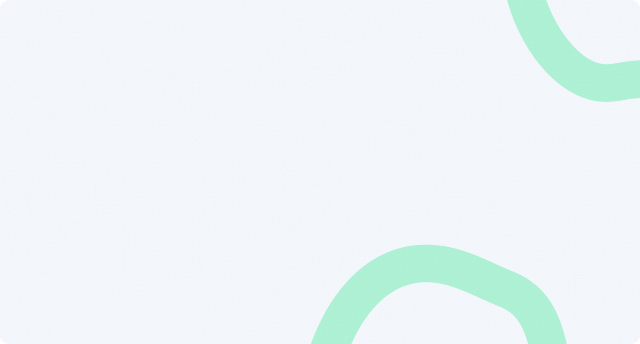
Reproduce this background procedurally as a Shadertoy shader.

```glsl
// Pale paper card with rounded corners and two soft mint ribbons.
// Each ribbon is a chain of cubic curves, drawn by distance to its centre line;
// cellular noise and crossed sines add a faint woven grain.

#define CARD vec2(768.0, 412.0)
#define CORNER_RADIUS 11.0
#define RIBBON_HALF_WIDTH 22.5
#define CURVE_STEPS 20
#define GRAIN_CELL 3.0
#define GRAIN_AMOUNT 0.010
#define WEAVE_AMOUNT 0.002
#define PAPER_COLOR vec3(0.951, 0.965, 0.981)
#define MINT_COLOR vec3(0.680, 0.942, 0.832)
#define OUTSIDE_COLOR vec3(1.0)

vec2 hash2(vec2 cell) {
    vec3 q = fract(cell.xyx * vec3(0.1031, 0.1030, 0.0973));
    q += dot(q, q.yzx + 33.33);
    return fract((q.xx + q.yz) * q.zy);
}

// Distance to the nearest scattered point, in cells
float cellNoise(vec2 p) {
    vec2 cell = floor(p), local = fract(p);
    float nearest = 2.0;
    for (int y = -1; y <= 1; y++)
        for (int x = -1; x <= 1; x++) {
            vec2 offset = vec2(x, y);
            nearest = min(nearest, length(offset + hash2(cell + offset) - local));
        }
    return nearest;
}

float segmentDistance(vec2 p, vec2 a, vec2 b) {
    vec2 ab = b - a;
    float t = clamp(dot(p - a, ab) / dot(ab, ab), 0.0, 1.0);
    return length(p - a - ab * t);
}

vec2 cubicPoint(vec2 a, vec2 b, vec2 c, vec2 d, float t) {
    float s = 1.0 - t;
    return s * s * s * a + 3.0 * s * s * t * b + 3.0 * s * t * t * c + t * t * t * d;
}

float cubicDistance(vec2 p, vec2 a, vec2 b, vec2 c, vec2 d) {
    float nearest = 1e5;
    vec2 previous = a;
    for (int i = 1; i <= CURVE_STEPS; i++) {
        vec2 next = cubicPoint(a, b, c, d, float(i) / float(CURVE_STEPS));
        nearest = min(nearest, segmentDistance(p, previous, next));
        previous = next;
    }
    return nearest;
}

// Ribbon centre lines, in card units measured down from the top left
float upperRibbon(vec2 p) {
    float sweep = cubicDistance(p, vec2(627, -20), vec2(638, 40), vec2(682, 99.5), vec2(727, 99.5));
    float tail = cubicDistance(p, vec2(727, 99.5), vec2(742, 99.5), vec2(750, 95), vec2(775, 94.5));
    return min(sweep, tail);
}

float lowerRibbon(vec2 p) {
    float rise = cubicDistance(p, vec2(390, 432), vec2(412, 362), vec2(455, 315.5), vec2(511, 315.5));
    float slope = cubicDistance(p, vec2(511, 315.5), vec2(547, 315.5), vec2(575, 333), vec2(607, 346));
    float fall = cubicDistance(p, vec2(607, 346), vec2(643, 360), vec2(653, 390), vec2(661, 430));
    return min(rise, min(slope, fall));
}

float roundedBox(vec2 p, vec2 halfSize, float radius) {
    vec2 q = abs(p) - halfSize + radius;
    return length(max(q, 0.0)) + min(max(q.x, q.y), 0.0) - radius;
}

void mainImage(out vec4 fragColor, in vec2 fragCoord) {
    vec2 uv = fragCoord / iResolution.xy;
    vec2 p = vec2(uv.x, 1.0 - uv.y) * CARD;
    float softness = 0.6 * CARD.x / iResolution.x;

    // Ribbons over paper
    float ribbon = min(upperRibbon(p), lowerRibbon(p)) - RIBBON_HALF_WIDTH;
    vec3 color = mix(PAPER_COLOR, MINT_COLOR, 1.0 - smoothstep(-softness, softness, ribbon));

    // Woven paper grain
    float grain = 0.45 - cellNoise(p / GRAIN_CELL);
    float weave = sin(p.x * 1.7 + sin(p.y * 0.13)) + sin(p.y * 1.9 + sin(p.x * 0.11));
    color += GRAIN_AMOUNT * grain + WEAVE_AMOUNT * weave;

    // Rounded card corners
    float card = roundedBox(p - 0.5 * CARD, 0.5 * CARD, CORNER_RADIUS);
    color = mix(color, OUTSIDE_COLOR, smoothstep(-softness, softness, card));

    fragColor = vec4(clamp(color, 0.0, 1.0), 1.0);
}
```
